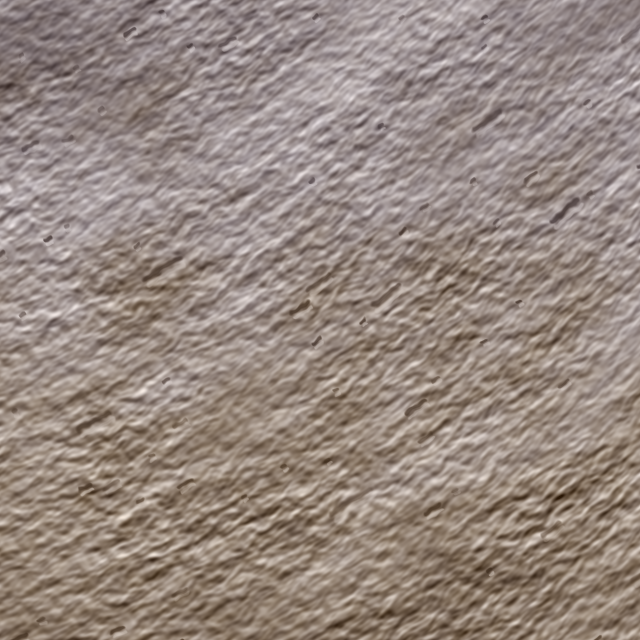
A WebGL 1 fragment shader for this texture:

```glsl
precision highp float;
// Weathered stone face: fine slanted grain lit from above, with scattered slits.

uniform vec2 u_resolution;

#define DIRECTION 0.59    // grain angle in radians
#define BEND 0.14         // change of the angle from left to right
#define GRAIN_CELLS 78.0  // grain cells across the grain, per canvas
#define STRETCH 0.52      // cell density along the grain over that across it
#define RELIEF 0.30       // contrast of the grain
#define PATCHES 0.13      // contrast of the broad patches
#define BRIGHTNESS 0.60
#define PIT_CELLS 14.0
#define PIT_SHARE 0.30

vec2 hash2(vec2 cell) {
  vec3 h = fract(cell.xyx * vec3(0.1031, 0.1030, 0.0973));
  h += dot(h, h.yzx + 33.33);
  return fract((h.xx + h.yz) * h.zy);
}

float cornerSlope(vec2 cell, vec2 corner, vec2 f) {
  float angle = 6.2832 * hash2(cell + corner).x;
  return dot(vec2(cos(angle), sin(angle)), f - corner);
}

// Gradient noise, about -0.7 to 0.7
float noise(vec2 p) {
  vec2 cell = floor(p);
  vec2 f = p - cell;
  vec2 w = f * f * f * (f * (f * 6.0 - 15.0) + 10.0);
  vec2 right = vec2(1.0, 0.0);
  float low = mix(cornerSlope(cell, vec2(0.0), f), cornerSlope(cell, right, f), w.x);
  float high = mix(cornerSlope(cell, right.yx, f), cornerSlope(cell, vec2(1.0), f), w.x);
  return mix(low, high, w.y);
}

// Light and shade of one layer of bumps
float relief(vec2 p) {
  vec2 towardLight = vec2(0.12, 0.34);
  return noise(p - towardLight) - noise(p + towardLight);
}

// Soft capsule along x: 1 inside, 0 outside
float slit(vec2 p, float halfLength, float width) {
  float d = length(vec2(max(abs(p.x) - halfLength, 0.0), p.y));
  return 1.0 - smoothstep(0.25 * width, 1.2 * width, d);
}

// Scattered slits: x is the shadow, y the lit lower rim
vec2 pits(vec2 p) {
  vec2 home = floor(p * PIT_CELLS);
  vec2 result = vec2(0.0);
  for (int j = -1; j <= 1; j++) {
    for (int i = -1; i <= 1; i++) {
      vec2 cell = home + vec2(float(i), float(j));
      vec2 place = hash2(cell + 61.0);
      vec2 kind = hash2(cell + 117.0);
      float size = pow(kind.y, 6.0);
      float halfLength = mix(0.003, 0.036, size);
      float width = mix(0.0035, 0.0062, size);
      vec2 d = p - (cell + 0.2 + 0.6 * place) / PIT_CELLS;
      float present = step(kind.x, PIT_SHARE) * mix(0.5, 1.0, place.x);
      float shadow = slit(d, halfLength, width);
      float rim = slit(d + vec2(0.0, 1.9 * width), halfLength, 0.8 * width);
      result = max(result, present * vec2(shadow, rim));
    }
  }
  return result;
}

void main() {
  vec2 uv = gl_FragCoord.xy / u_resolution;
  vec2 p = gl_FragCoord.xy / min(u_resolution.x, u_resolution.y) - 0.5;

  // Coordinates along and across the slightly curving grain
  float angle = DIRECTION + BEND * p.x;
  float c = cos(angle);
  float s = sin(angle);
  vec2 q = vec2(c * p.x + s * p.y, c * p.y - s * p.x) + 4.0;
  q += 0.004 * vec2(noise(q * 27.0), noise(q * 27.0 + 50.0));

  // Grain in three sizes, rougher in some places and toward the bottom
  vec2 grain = q * GRAIN_CELLS * vec2(STRETCH, 1.0);
  float bumps = 0.72 * relief(grain)
              + 0.48 * relief(grain * 1.83 + 19.0)
              + 0.36 * relief(grain * vec2(0.30, 0.43) + 37.0);
  float roughness = 1.12 - 0.28 * uv.y + 0.55 * noise(q * vec2(4.0, 7.0) + 9.0);

  // Broad stains drawn out along the grain
  float stain = noise(q * vec2(2.3, 5.0) + 3.0) + 0.6 * noise(q * vec2(7.0, 15.0) + 71.0);
  float tone = BRIGHTNESS + PATCHES * stain + RELIEF * roughness * bumps;
  tone -= 0.05 * (1.0 - smoothstep(0.0, 0.35, uv.y));
  tone -= 0.10 * smoothstep(0.35, 0.0, length(uv - vec2(0.0, 1.0)));

  vec2 pit = pits(q + 0.003 * noise(q * 90.0));
  tone = mix(tone, 0.85, 0.55 * pit.y);
  tone = mix(tone, 0.25, 0.80 * pit.x);
  tone = clamp(tone, 0.16, 0.97);

  // Lilac grey above, brown below, with a faint tint per grain
  float cool = smoothstep(0.15, 0.95, uv.y + 0.45 * stain);
  cool += 0.30 * noise(grain * 0.7 + 83.0);
  vec3 warmLoss = vec3(0.0, 0.066, 0.126);
  vec3 coolLoss = vec3(0.0, 0.045, 0.040);
  float paleness = mix(1.1, 0.75, smoothstep(0.45, 0.85, tone));
  vec3 color = vec3(tone) - paleness * mix(warmLoss, coolLoss, cool);
  gl_FragColor = vec4(clamp(color, 0.0, 1.0), 1.0);
}
```
